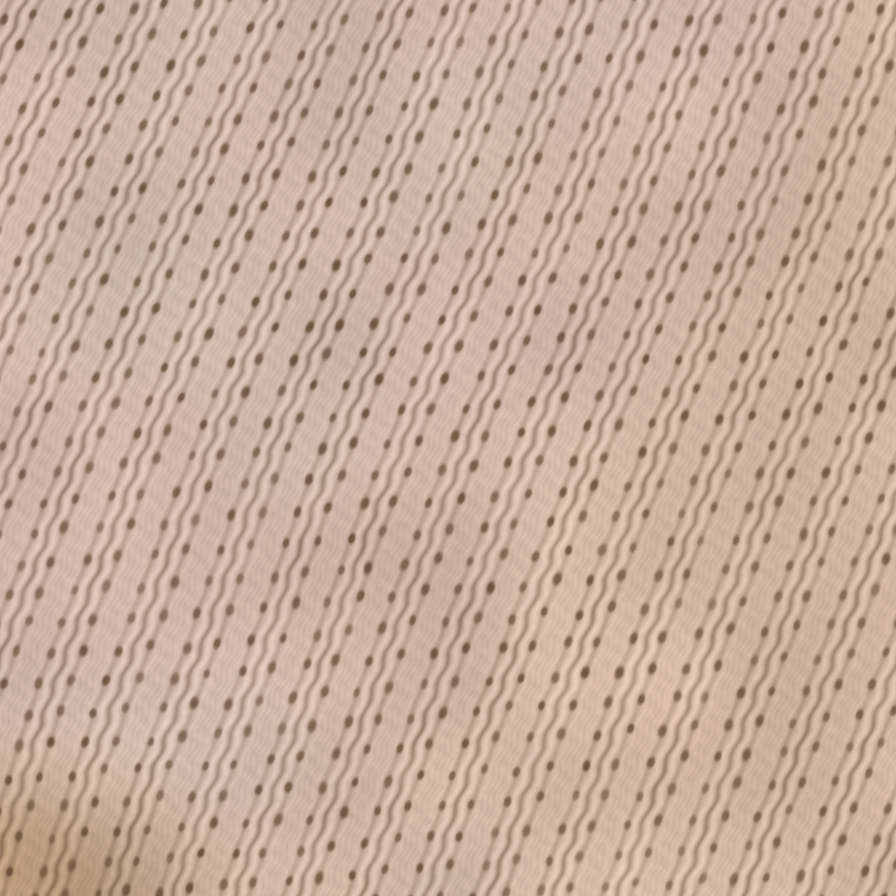
Write a WebGL 1 fragment shader that draws this texture.

```glsl
precision highp float;
// Slanted eyelet rib knit: pairs of pale wavy ribs, flanked by columns of small
// oval holes, alternate with flat panels. A skewed lattice places every stitch;
// value noise bends the cloth, varies the holes and tints the light.

uniform vec2 u_resolution;

const vec2 REPEAT = vec2(0.0738, 0.0056);    // step from one rib pair to the next
const vec2 COURSE = vec2(0.0139, 0.0352);    // step from one hole to the next
const vec2 ANCHOR = vec2(0.4818, 0.4392);    // centre of one hole
const vec2 SECOND_HOLE = vec2(0.461, 0.05);  // second column, in lattice units
const vec2 HOLE_RADIUS = vec2(0.0050, 0.0080);
const float HALO = 1.9;                      // shadow size around a hole
const float RIB_OFFSET = 0.112;              // rib centre from pair centre
const float RIB_WIDTH = 0.048;
const float GROOVE_WIDTH = 0.044;
const float SEAM_WIDTH = 0.046;
const float WAVE = 0.025;                    // sideways sway of the ribs
const float BEND = 0.08;                     // curve of the cloth at the left
const float TAU = 6.2831853;

const vec3 PANEL = vec3(0.810, 0.724, 0.664);
const vec3 RIB = vec3(0.885, 0.803, 0.746);
const vec3 GROOVE = vec3(0.590, 0.500, 0.430);
const vec3 HOLE = vec3(0.430, 0.335, 0.250);
const vec3 WARM = vec3(1.010, 0.985, 0.955);
const vec3 ROSE = vec3(1.010, 0.985, 0.990);
const vec3 SHADE = vec3(0.86, 0.81, 0.71);

float hash(vec2 p) {
  vec3 q = fract(vec3(p.xyx) * 0.1031);
  q += dot(q, q.yzx + 33.33);
  return fract((q.x + q.y) * q.z);
}

float noise(vec2 p) {
  vec2 i = floor(p), f = fract(p);
  f = f * f * (3.0 - 2.0 * f);
  return mix(mix(hash(i), hash(i + vec2(1.0, 0.0)), f.x),
             mix(hash(i + vec2(0.0, 1.0)), hash(i + 1.0), f.x), f.y);
}

// Soft line profile: 1 at the centre, falling off over the width.
float ridge(float d, float width) {
  return exp(-d * d / (width * width));
}

// Canvas offset to lattice units (repeats across, courses along).
vec2 toLattice(vec2 p) {
  float area = REPEAT.x * COURSE.y - REPEAT.y * COURSE.x;
  return vec2(p.x * COURSE.y - p.y * COURSE.x,
              p.y * REPEAT.x - p.x * REPEAT.y) / area;
}

// One column of holes, each with its own size, place and depth: (core, halo).
vec2 holes(vec2 cell, float seed) {
  vec2 id = floor(cell + 0.5);
  vec2 key = id + 60.0 + seed;
  vec2 jitter = (vec2(hash(key), hash(key + 17.0)) - 0.5) * vec2(0.05, 0.16);
  vec2 d = cell - id - jitter;
  vec2 offset = d.x * REPEAT + d.y * COURSE;
  vec2 along = normalize(COURSE);
  vec2 local = vec2(dot(offset, vec2(along.y, -along.x)), dot(offset, along));
  vec2 radius = HOLE_RADIUS * mix(0.82, 1.12, hash(key + 31.0));
  float r = length(local / radius);
  float core = 1.0 - smoothstep(0.35, 1.2, r);
  return vec2(core, ridge(r, 0.5 * HALO)) * mix(0.6, 1.0, hash(key + 47.0));
}

void main() {
  vec2 p = gl_FragCoord.xy / u_resolution;

  // Bend the cloth, then find the lattice cell.
  vec2 q = p - ANCHOR;
  q.x -= BEND * (1.0 - p.x) * q.y * q.y;
  q += 0.006 * (vec2(noise(p * 4.0), noise(p * 4.0 + 23.0)) - 0.5);
  q += 0.0022 * (vec2(noise(p * 28.0), noise(p * 28.0 + 51.0)) - 0.5);
  vec2 cell = toLattice(q);

  // Signed distance across from the nearest rib pair, swaying with each course.
  float across = fract(cell.x - 0.5 * SECOND_HOLE.x + 0.5) - 0.5;
  float sway = across + WAVE * sin(TAU * (cell.y + 0.15));
  float side = abs(sway);
  float wear = noise(cell * vec2(1.7, 0.8) + 80.0);

  // Flat panel with faint rippled stitches.
  float inPanel = smoothstep(0.24, 0.32, side);
  float ripple = sin(TAU * (cell.x * 11.0 + 0.35 * sin(TAU * cell.y)));
  float stitch = sin(TAU * (cell.y * 2.0 + cell.x * 3.0));
  vec3 color = PANEL * (1.0 + inPanel * (0.016 * ripple + 0.014 * stitch));
  color = mix(color, RIB, 0.35 * ridge(side - 0.325, 0.045));

  // Seams fade midway between holes; grooves and ribs run on.
  float seam = ridge(abs(across) - 0.5 * SECOND_HOLE.x, SEAM_WIDTH);
  color = mix(color, GROOVE, seam * mix(0.25, 0.5, wear));
  color = mix(color, GROOVE, ridge(sway, GROOVE_WIDTH) * mix(0.55, 0.95, wear));
  color = mix(color, RIB, ridge(side - RIB_OFFSET, RIB_WIDTH) * mix(0.95, 0.7, wear));

  // Two hole columns per repeat, deeper where the cloth is stretched.
  float stretch = mix(0.72, 1.1, noise(p * 5.0 + 9.0));
  for (int i = 0; i < 2; i++) {
    float column = float(i);
    vec2 depth = holes(cell - SECOND_HOLE * column, column * 113.0);
    color = mix(color, GROOVE, 0.5 * depth.y);
    color = mix(color, HOLE, min(depth.x * stretch, 1.0));
  }

  // Broad tints, a shaded lower left corner and fine fibre grain.
  float warmth = smoothstep(0.5, 1.35, p.x + 0.5 * (1.0 - p.y) + 0.4 * (noise(p * 5.0) - 0.5));
  color *= mix(vec3(1.0), WARM, warmth);
  color *= mix(vec3(1.0), ROSE, noise(p * 6.0 + 40.0));
  float corner = 1.0 - smoothstep(0.04, 0.24, length(p * vec2(0.75, 1.1)));
  color *= mix(vec3(1.0), SHADE, corner);
  color *= 1.0 + 0.035 * (noise(p * 190.0) - 0.5) + 0.08 * (noise(p * 8.0 + 70.0) - 0.5);

  gl_FragColor = vec4(clamp(color, 0.0, 1.0), 1.0);
}
```
